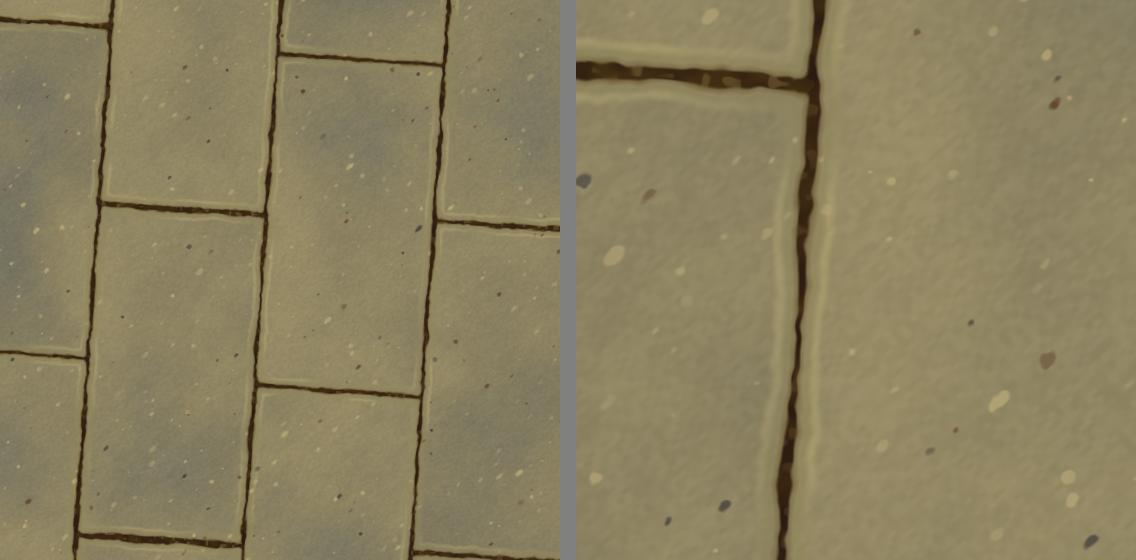
Left, the full canvas; right, a detail of the centre.
Reproduce this texture procedurally as a WebGL 1 fragment shader.

```glsl
precision highp float;
// Weathered paving: tall stone slabs in tilted columns, alternate columns set
// half a slab apart. Cell distances give ragged earthy joints and pale worn
// rims; layered noise mottles the stone and hashed grids scatter the grit.
uniform vec2 u_resolution;

#define TILT 0.069                  // slope of the columns
#define SLAB vec2(0.2995, 0.593)    // slab width and length
#define ORIGIN vec2(0.1325, 0.060)  // lower left corner of slab 0,0
#define ROW_DRIFT 0.015             // uneven laying between columns
#define JOINT 0.0034                // half width of a joint
#define RAGGED 0.0042               // wander of the joint edges
#define STONE_COOL vec3(0.475, 0.450, 0.360)
#define STONE_WARM vec3(0.590, 0.545, 0.395)
#define EARTH_DARK vec3(0.160, 0.095, 0.065)
#define EARTH_BROWN vec3(0.250, 0.175, 0.070)
#define CRUMB vec3(0.400, 0.315, 0.170)
#define GRIT_PALE vec3(0.730, 0.665, 0.470)

float hash(vec2 p) {
  vec3 q = fract(p.xyx * 0.1031);
  q += dot(q, q.yzx + 33.33);
  return fract((q.x + q.y) * q.z);
}

float noise(vec2 p) {
  vec2 i = floor(p), f = fract(p);
  f *= f * (3.0 - 2.0 * f);
  return mix(mix(hash(i), hash(i + vec2(1, 0)), f.x),
             mix(hash(i + vec2(0, 1)), hash(i + vec2(1, 1)), f.x), f.y);
}

float fbm(vec2 p) {
  float sum = 0.0, amp = 0.5;
  for (int i = 0; i < 5; i++) {
    sum += amp * noise(p);
    p = mat2(1.6, 1.2, -1.2, 1.6) * p + 17.3;
    amp *= 0.5;
  }
  return sum;
}

// Scattered grit: one stretched speck at most in each grid cell.
vec3 addGrit(vec3 col, vec2 p, float scale, float density, float px) {
  vec2 g = p * scale, id = floor(g);
  float pick = hash(id + scale), kind = hash(id + scale + 41.7);
  vec2 centre = 0.25 + 0.5 * vec2(hash(id + 7.1), hash(id + 19.9));
  vec2 o = (fract(g) - centre) / scale;
  o = vec2(o.x + o.y, o.y - o.x) * 0.707;
  o.x *= mix(0.45, 1.0, hash(id + 3.3));
  o += 0.0016 * (noise(p * 260.0) - 0.5);
  float radius = mix(0.0012, 0.0042, pow(hash(id + 63.1), 2.5));
  float soft = max(0.0011, px);
  float mask = 1.0 - smoothstep(radius - soft, radius + soft, length(o));
  vec3 tint = kind < 0.80 ? GRIT_PALE
            : kind < 0.92 ? vec3(0.36, 0.23, 0.15) : vec3(0.20, 0.19, 0.20);
  float strength = mix(0.25, 0.85, hash(id + 88.2)) * step(pick, density);
  return mix(col, tint, mask * strength);
}

void main() {
  float px = 1.0 / min(u_resolution.x, u_resolution.y);
  vec2 uv = gl_FragCoord.xy / u_resolution;
  vec2 p = vec2(uv.x - TILT * uv.y, uv.y + TILT * uv.x) / sqrt(1.0 + TILT * TILT);

  // Slab layout, with slightly ragged edges
  vec2 wander = vec2(noise(p * 38.0), noise(p * 38.0 + 51.0))
              + 0.6 * vec2(noise(p * 125.0 + 9.0), noise(p * 125.0 + 77.0)) - 0.8;
  vec2 cell = (p + RAGGED * wander - ORIGIN) / SLAB;
  float column = floor(cell.x);
  float drift = ROW_DRIFT * cos(1.571 * column + 1.91);
  cell.y -= 0.5 * mod(column, 2.0) + drift / SLAB.y;
  vec2 slab = floor(cell), local = fract(cell);
  vec2 edge = min(local, 1.0 - local) * SLAB;

  // Joint widths vary along each line; cross joints differ from slab to slab
  float upright = JOINT * mix(0.45, 1.35, noise(vec2(floor(cell.x + 0.5) * 9.0, p.y * 24.0)));
  float crossId = hash(vec2(column, floor(cell.y + 0.5)) + 5.0);
  float across = JOINT * mix(0.75, 1.7, crossId) * mix(0.6, 1.3, noise(p * 21.0 + 30.0));
  vec2 gap = edge - vec2(upright, across);
  float blend = max(0.006 - abs(gap.x - gap.y), 0.0) / 0.006;
  float d = min(gap.x, gap.y) - 0.0015 * blend * blend;

  // Mottled stone: cool hearts, warm margins, faint diagonal streaks
  float cloud = fbm(p * 5.0 + 13.0 * hash(slab + 2.0));
  float heart = smoothstep(0.02, 0.14, d);
  vec2 diag = vec2(p.x + p.y, p.y - p.x);
  float streak = noise(diag * vec2(28.0, 75.0)) - 0.5;
  float grain = noise(diag * vec2(150.0, 240.0)) - 0.5;
  float warmth = 0.60 + 1.5 * (cloud - 0.48) - 0.22 * heart
               + 0.16 * (hash(slab + 11.0) - 0.5) + 0.17 * streak;
  vec3 col = mix(STONE_COOL, STONE_WARM, clamp(warmth, 0.0, 1.0));
  col += vec3(-0.012, 0.0, 0.014) * heart * smoothstep(0.55, 0.35, cloud);
  col += 0.035 * grain;

  // Worn rim: yellowish bevel with a broken pale ridge
  float worn = smoothstep(0.25, 0.75, noise(p * 16.0 + 4.0));
  col = mix(col, vec3(0.56, 0.52, 0.355), 0.55 * (1.0 - smoothstep(0.006, 0.020, d)));
  col += vec3(0.065, 0.060, 0.040) * worn * (1.0 - smoothstep(0.0, 0.005, abs(d - 0.011)));

  // Grit in three sizes of grid
  col = addGrit(col, p, 13.0, 0.34, px);
  col = addGrit(col, p + 3.7, 25.0, 0.24, px);
  col = addGrit(col, p + 8.2, 47.0, 0.13, px);

  // Earth in the joints, browner and crumblier across than upright
  float crossing = step(gap.y, gap.x);
  float soil = noise(p * 95.0 + 20.0);
  vec3 earth = mix(EARTH_DARK, EARTH_BROWN, clamp(soil * 0.8 + 0.35 * crossing, 0.0, 1.0));
  float crumbs = smoothstep(0.66, 0.85, noise(p * 150.0)) * (0.35 + 0.5 * crossing * crossId);
  earth = mix(earth, CRUMB, crumbs);
  float soft = max(0.0012, px);
  float fringe = 1.0 - smoothstep(0.0, 0.0045, d);
  col = mix(col, CRUMB, 0.6 * fringe * mix(0.5, 1.0, soil));
  col = mix(col, earth, 1.0 - smoothstep(-soft, soft, d));

  gl_FragColor = vec4(clamp(col, 0.0, 1.0), 1.0);
}
```
